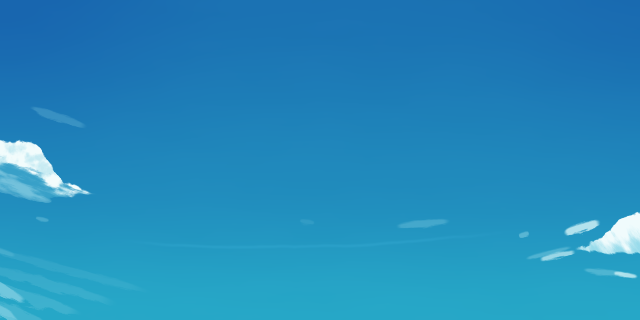
Write a Shadertoy shader that draws this texture.

```glsl
float hash(vec2 p) {
    p = fract(p * vec2(0.1031, 0.1137));
    p += dot(p, p.yx + 33.33);
    return fract((p.x + p.y) * p.x * 7.31);
}

float noise(vec2 p) {
    vec2 i = floor(p), f = fract(p);
    f = f * f * (3.0 - 2.0 * f);
    return mix(mix(hash(i), hash(i + vec2(1, 0)), f.x),
               mix(hash(i + vec2(0, 1)), hash(i + vec2(1, 1)), f.x), f.y);
}

// Layered noise centred on zero
float fbm(vec2 p) {
    float sum = 0.0, amp = 0.5;
    for (int i = 0; i < 4; i++) {
        sum += amp * (noise(p) - 0.5);
        p = mat2(1.6, 1.2, -1.2, 1.6) * p + 7.3;
        amp *= 0.5;
    }
    return sum;
}

// Tapered brush stroke from a to b, broken up along its length
float wisp(vec2 p, vec2 a, vec2 b, float width) {
    vec2 axis = b - a;
    float len = length(axis);
    vec2 dir = axis / len;
    vec2 q = vec2(dot(p - a, dir), dot(p - a, vec2(-dir.y, dir.x)));
    float t = clamp(q.x / len, 0.0, 1.0);
    float taper = width * sqrt(4.0 * t * (1.0 - t));
    float ragged = fbm(q * vec2(25.0, 110.0) + a * 40.0);
    float d = abs(q.y + 0.4 * width * ragged) - taper * (0.8 + 1.2 * ragged);
    float ends = smoothstep(0.0, 0.12, t) * smoothstep(1.0, 0.85, t);
    return ends * smoothstep(0.004, -0.004, d);
}

vec3 sky(vec2 p) {
    vec3 c = mix(vec3(0.15, 0.655, 0.78), vec3(0.13, 0.56, 0.745), smoothstep(0.0, 0.42, p.y));
    c = mix(c, vec3(0.105, 0.445, 0.70), smoothstep(0.25, 1.05, p.y));
    float corner = smoothstep(0.8, 0.0, p.x) + 0.6 * smoothstep(1.4, 2.0, p.x);
    c -= vec3(0.012, 0.05, 0.015) * corner * smoothstep(0.2, 1.0, p.y);
    return c + 0.008 * fbm(p * vec2(5.0, 16.0));
}

// Bright crown over a translucent blue underside, trailing off to the right
vec3 leftCloud(vec3 c, vec2 p) {
    float top = 0.557 - 0.115 * smoothstep(0.09, 0.21, p.x) - 0.05 * smoothstep(0.16, 0.32, p.x);
    float base = 0.40 - 0.033 * smoothstep(0.0, 0.13, p.x) + 0.026 * smoothstep(0.13, 0.25, p.x);
    float crownBase = 0.49 - 0.085 * smoothstep(0.02, 0.22, p.x);
    float rough = fbm(p * 30.0);
    float brush = fbm(mat2(0.94, 0.34, -0.34, 0.94) * p * vec2(16.0, 60.0));
    float fade = smoothstep(0.33, 0.18, p.x);
    float edge = min(top - p.y + 0.035 * rough * fade, p.y - base + 0.035 * brush * fade);
    float cover = smoothstep(-0.002, 0.005, edge) * smoothstep(0.325, 0.27, p.x);
    float crown = smoothstep(-0.012, 0.012, p.y - crownBase + 0.07 * brush + 0.03 * rough);

    vec3 shade = mix(vec3(0.25, 0.66, 0.80), vec3(0.56, 0.83, 0.90), smoothstep(-0.2, 0.25, brush));
    vec3 lit = mix(vec3(0.78, 0.92, 0.95), vec3(0.95, 0.99, 0.99), smoothstep(-0.2, 0.1, rough));
    float opacity = mix(0.75 * smoothstep(0.0, 0.04, p.y - base + 0.02), 1.0, crown);
    return mix(c, mix(shade, lit, crown), cover * opacity);
}

// Wedge rising toward the right border
vec3 rightCloud(vec3 c, vec2 p) {
    float top = 0.222 + 0.055 * smoothstep(1.80, 1.92, p.x) + 0.058 * smoothstep(1.87, 1.98, p.x);
    float base = 0.219 - 0.011 * smoothstep(1.80, 1.90, p.x);
    float rough = fbm(p * 32.0 + 9.0);
    float brush = fbm(mat2(0.8, -0.6, 0.6, 0.8) * p * vec2(50.0, 18.0));
    float edge = min(top - p.y + 0.035 * rough, p.y - base + 0.022 * brush);
    float cover = smoothstep(-0.002, 0.005, edge) * smoothstep(1.795, 1.82, p.x);
    float light = smoothstep(-0.01, 0.06, p.y - base + 0.13 * brush);
    return mix(c, mix(vec3(0.60, 0.86, 0.92), vec3(0.94, 0.985, 0.99), light), cover);
}

void mainImage(out vec4 fragColor, in vec2 fragCoord) {
    vec2 p = fragCoord / iResolution.xy * vec2(2.0, 1.0);
    vec3 c = sky(p);
    vec3 haze = vec3(0.55, 0.83, 0.90);

    // Faint high and central streaks
    c = mix(c, haze, 0.25 * wisp(p, vec2(0.09, 0.665), vec2(0.275, 0.602), 0.014));
    c = mix(c, haze, 0.32 * wisp(p, vec2(1.235, 0.293), vec2(1.41, 0.310), 0.012));
    c = mix(c, haze, 0.14 * wisp(p, vec2(0.935, 0.310), vec2(0.985, 0.302), 0.009));
    c = mix(c, haze, 0.35 * wisp(p, vec2(0.11, 0.320), vec2(0.155, 0.310), 0.006));

    // Long shallow arc
    float arc = 0.228 + 0.09 * (p.x - 0.85) * (p.x - 0.85);
    float span = smoothstep(0.35, 0.6, p.x) * smoothstep(1.65, 1.3, p.x);
    c += 0.025 * span * smoothstep(0.008, 0.0, abs(p.y - arc + 0.012 * fbm(p * 8.0)));

    // Sweeping streaks in the lower left corner
    for (int i = 0; i < 4; i++) {
        float k = float(i);
        vec2 start = vec2(-0.09, 0.235 - 0.055 * k);
        vec2 end = vec2(0.48 - 0.11 * k, 0.085 - 0.035 * k);
        c = mix(c, haze, (0.13 + 0.05 * k) * wisp(p, start, end, 0.015 + 0.004 * k));
    }
    c = mix(c, haze, 0.65 * wisp(p, vec2(-0.06, 0.135), vec2(0.08, 0.055), 0.018));
    c = mix(c, haze, 0.60 * wisp(p, vec2(-0.06, 0.07), vec2(0.06, -0.01), 0.018));
    c = mix(c, haze, 0.20 * wisp(p, vec2(-0.04, 0.23), vec2(0.05, 0.20), 0.010));

    c = leftCloud(c, p);
    c = rightCloud(c, p);

    // Scraps around the right cloud
    vec3 bright = vec3(0.80, 0.94, 0.96);
    c = mix(c, bright, 0.85 * wisp(p, vec2(1.76, 0.270), vec2(1.878, 0.308), 0.016));
    c = mix(c, bright, 0.70 * wisp(p, vec2(1.685, 0.188), vec2(1.80, 0.215), 0.011));
    c = mix(c, haze, 0.40 * wisp(p, vec2(1.64, 0.190), vec2(1.79, 0.228), 0.009));
    c = mix(c, haze, 0.50 * wisp(p, vec2(1.62, 0.263), vec2(1.655, 0.272), 0.010));
    c = mix(c, haze, 0.40 * wisp(p, vec2(1.82, 0.157), vec2(1.96, 0.142), 0.010));
    c = mix(c, bright, 0.80 * wisp(p, vec2(1.915, 0.147), vec2(1.995, 0.134), 0.010));

    fragColor = vec4(c, 1.0);
}
```
